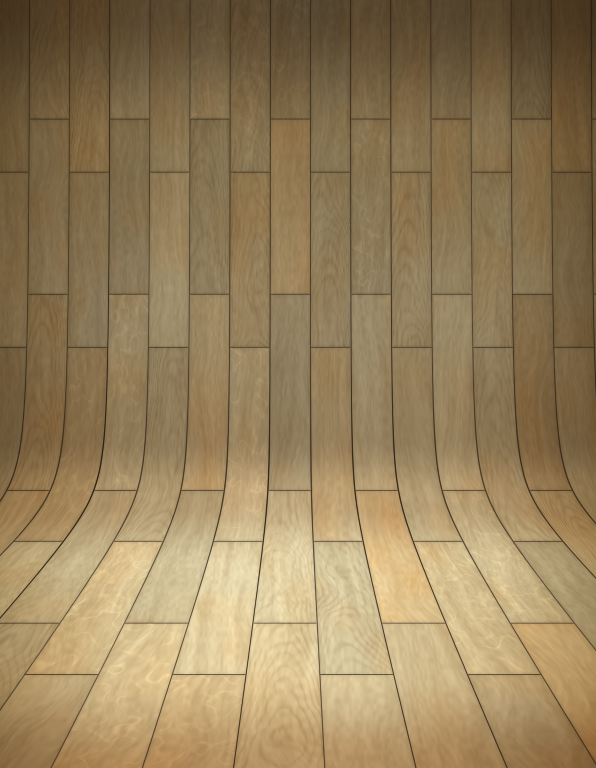
Reproduce this background procedurally as a WebGL 2 fragment shader.

```glsl
#version 300 es
precision highp float;
uniform vec2 u_resolution;
out vec4 outColor;

// Layout, in units of the canvas height
const float CENTER_X = 0.3896;
const float BOARD_WIDTH = 0.0522;
const float BOARD_LENGTH = 0.228;
const float BOARD_ASPECT = 4.4;
const float BOARD_SHIFT = 0.28;
const float FIRST_JOINT = 0.155;
const float STAGGER = 0.303;
const float BEND_DEPTH = 0.648;
const float BEND_SOFTNESS = 0.0586;
const float FLOOR_SPREAD = 3.61;
const float GAP_WIDTH = 0.0006;

// Wood and light
const float BOARD_CONTRAST = 0.12;
const float GRAIN_STRENGTH = 0.6;
const float FLECK_STRENGTH = 0.09;
const vec3 GRAIN_TINT = vec3(0.75, 0.69, 0.60);
const vec3 WARM_TINT = vec3(1.02, 0.93, 0.82);
const vec3 EDGE_TINT = vec3(0.74, 0.69, 0.61);
const vec3 GAP_COLOR = vec3(0.17, 0.12, 0.07);
const int STOPS = 8;
const float STOP_DEPTH[STOPS] = float[](0.0, 0.2, 0.4, 0.57, 0.65, 0.74, 0.87, 1.0);
const vec3 STOP_COLOR[STOPS] = vec3[](
  vec3(0.36, 0.295, 0.20), vec3(0.56, 0.485, 0.345),
  vec3(0.61, 0.545, 0.415), vec3(0.59, 0.51, 0.375),
  vec3(0.75, 0.655, 0.49), vec3(0.90, 0.835, 0.66),
  vec3(0.89, 0.815, 0.635), vec3(0.71, 0.58, 0.40));

float hash(vec2 p) {
  return fract(sin(dot(p, vec2(127.1, 311.7))) * 43758.5453);
}

float noise(vec2 p) {
  vec2 i = floor(p), f = fract(p);
  f = f * f * (3.0 - 2.0 * f);
  return mix(mix(hash(i), hash(i + vec2(1, 0)), f.x),
             mix(hash(i + vec2(0, 1)), hash(i + vec2(1, 1)), f.x), f.y);
}

// Sideways magnification: flat on the wall, growing across the floor
float spreadAt(float depth) {
  float t = depth - BEND_DEPTH;
  return 0.996 + FLOOR_SPREAD * 0.5 * (t + sqrt(t * t + BEND_SOFTNESS * BEND_SOFTNESS));
}

// Distance along the boards, counted in board lengths
float lengthAt(float depth) {
  return (depth - FIRST_JOINT) / BOARD_LENGTH
       - 0.12 * smoothstep(0.456, 0.638, depth)
       + 0.25 * smoothstep(0.686, 0.827, depth);
}

vec3 lightAt(float depth) {
  vec3 c = STOP_COLOR[0];
  for (int i = 1; i < STOPS; i++)
    c = mix(c, STOP_COLOR[i], smoothstep(STOP_DEPTH[i - 1], STOP_DEPTH[i], depth));
  return c;
}

// Dark grain: fine fibres, streaks and, on some boards, arched rings
float grainAt(vec2 g, float across, vec2 id) {
  float bend = noise(g * vec2(1.5, 0.8));
  vec2 w = g + vec2(0.3 * bend + (hash(id + 7.0) - 0.5) * 0.14 * g.y, 0.0);
  float fibre = noise(w * vec2(19.0, 1.6)) * 0.45 + noise(w * vec2(30.0, 7.0)) * 0.55;
  float streak = noise(w * vec2(7.0, 0.5));
  float x = across - 0.3 - 0.4 * hash(id + 3.0);
  float phase = g.y * 1.5 - 13.0 * x * x + 4.0 * bend + 0.5 * noise(g * vec2(9.0, 4.0));
  float rings = pow(0.5 + 0.5 * sin(phase * 6.2832), 3.0) * (0.3 + 0.7 * noise(g * 2.0));
  float ringed = smoothstep(0.6, 0.95, hash(id + 11.0));
  return 0.8 * fibre + 0.45 * streak + rings * ringed * 0.5 - 0.55;
}

// Pale broken flecks that cross the fibres
float fleckAt(vec2 g, vec2 id) {
  vec2 w = vec2(g.x * 5.0 + g.y * 2.0, g.y * 3.4 - g.x * 2.5);
  float ridge = 1.0 - abs(2.0 * noise(w + 0.5 * noise(g * 6.0)) - 1.0);
  return smoothstep(0.75, 1.0, ridge) * noise(g * vec2(7.0, 4.0)) * step(0.82, hash(id + 19.0));
}

void main() {
  float pixel = 1.0 / u_resolution.y;
  vec2 p = gl_FragCoord.xy * pixel;
  float depth = 1.0 - p.y;
  float spread = spreadAt(depth);

  // Board coordinates and identity
  float u = (p.x - CENTER_X) / (BOARD_WIDTH * spread) - BOARD_SHIFT;
  float v = lengthAt(depth);
  float column = floor(u);
  float row = v - STAGGER * (1.0 - mod(column, 2.0));
  vec2 id = vec2(column, floor(row));
  vec2 f = vec2(u - column, fract(row));
  vec2 g = vec2(f.x, row * BOARD_ASPECT) + 37.0 * vec2(hash(id), hash(id + 5.0));

  // Board tone, brown clouds and wood figure
  vec3 color = lightAt(depth);
  color *= 1.0 + BOARD_CONTRAST * (hash(id + 23.0) - 0.5);
  float cloud = noise(g * vec2(1.6, 0.9) + 9.0);
  float warmth = 0.7 * pow(hash(id + 31.0), 4.0) + 0.6 * cloud * cloud - 0.15;
  color *= mix(vec3(1.0), WARM_TINT, warmth);
  color *= mix(vec3(1.0), GRAIN_TINT, GRAIN_STRENGTH * grainAt(g, f.x, id));
  color *= 1.0 + FLECK_STRENGTH * fleckAt(g, id);

  // Gaps, measured on the canvas, with a soft shade beside them
  float side = min(f.x, 1.0 - f.x) * pixel / length(vec2(dFdx(u), dFdy(u)));
  float end = min(f.y, 1.0 - f.y) * pixel / fwidth(v);
  float bendShade = exp(-pow((depth - 0.62) / 0.12, 2.0));
  float gap = GAP_WIDTH * (0.8 + 0.2 * spread + 0.4 * bendShade);
  float sideLine = 1.0 - smoothstep(gap - 0.6 * pixel, gap + 0.6 * pixel, side);
  float endLine = 1.0 - smoothstep(0.0, GAP_WIDTH + 0.4 * pixel, end);
  float sideDepth = 0.5 + 0.3 * hash(vec2(floor(u + 0.5), 4.0)) + 0.15 * bendShade;
  color *= 1.0 - 0.12 * exp(-min(side, end) / 0.002);
  color = mix(color, GAP_COLOR, max(sideDepth * sideLine, 0.65 * endLine));

  // Darkening toward the left and right edges
  float edge = abs(2.0 * gl_FragCoord.x / u_resolution.x - 1.0);
  color *= mix(vec3(1.0), EDGE_TINT, pow(edge, 2.5));
  outColor = vec4(clamp(color, 0.0, 1.0), 1.0);
}
```
